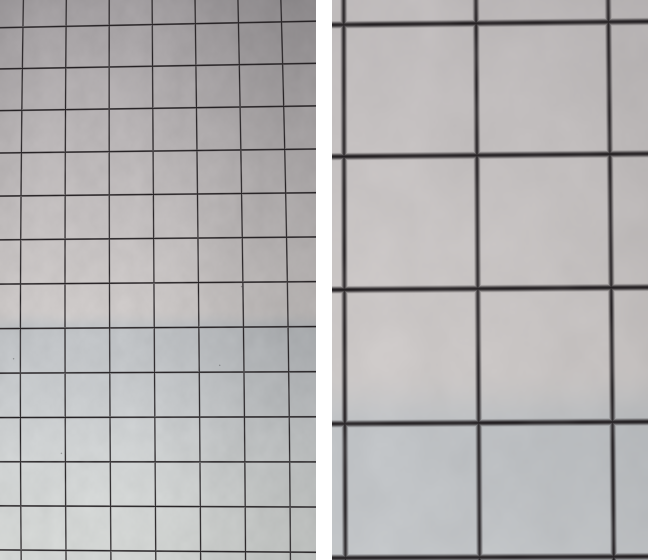
Left: the whole. Right: its middle third, enlarged.
Write a Shadertoy shader that draws this pattern.

```glsl
// Squared paper under uneven light: 7 upright and 13 level ruled lines, slightly
// bowed and spread by perspective, over softly mottled paper that runs from
// mauve grey at the top to pale cool grey below a faint shadow edge.

float hash(vec2 p) {
    return fract(sin(dot(p, vec2(127.1, 311.7))) * 43758.5453);
}

float noise(vec2 p) {
    vec2 i = floor(p), f = fract(p);
    f = f * f * (3.0 - 2.0 * f);
    return mix(mix(hash(i), hash(i + vec2(1, 0)), f.x),
               mix(hash(i + vec2(0, 1)), hash(i + vec2(1, 1)), f.x), f.y);
}

float fbm(vec2 p) {
    float sum = 0.0, gain = 0.5;
    for (int i = 0; i < 4; i++) {
        sum += gain * noise(p);
        p = p * 2.03 + 17.0;
        gain *= 0.5;
    }
    return sum;
}

// Paper colour; uv.y runs downwards from the top edge.
vec3 paperColor(vec2 uv, float aspect) {
    vec2 p = uv * vec2(1.0, aspect);
    float light = 0.63 + 0.40 * uv.y - 0.20 * uv.y * uv.y;
    light -= 0.09 * smoothstep(0.35, 1.0, uv.x);
    light -= 0.03 * smoothstep(0.15, 0.0, uv.x) * (1.0 - uv.y);

    // Shadow edge: a quick dip that recovers towards the bottom
    float edge = smoothstep(0.55, 0.59, uv.y + 0.012 * (noise(p * 9.0) - 0.5));
    light -= 0.035 * edge * smoothstep(0.85, 0.57, uv.y);

    // Fibres, blotches and faint upright streaks
    light += 0.035 * (fbm(p * vec2(34.0, 26.0)) - 0.47);
    light += 0.018 * (fbm(p * 7.0 + 5.0) - 0.47);
    light += 0.012 * (noise(p * vec2(28.0, 3.0)) - 0.5);

    vec3 warm = mix(vec3(1.01, 0.985, 1.0), vec3(1.015, 0.995, 0.99), uv.y * 1.8);
    vec3 cool = mix(vec3(0.985, 1.0, 1.015), vec3(0.995, 1.008, 1.0),
                    smoothstep(0.6, 1.0, uv.y));
    return light * mix(warm, cool, edge);
}

// Ink coverage at a distance from the centre of a line
float stroke(float d, float halfWidth, float soft) {
    return 1.0 - smoothstep(halfWidth - soft, halfWidth + soft, abs(d));
}

void mainImage(out vec4 fragColor, in vec2 fragCoord) {
    vec2 uv = fragCoord / iResolution.xy;
    uv.y = 1.0 - uv.y;
    float aspect = iResolution.y / iResolution.x;
    float soft = max(0.0024, 0.7 / iResolution.x);
    vec3 color = paperColor(uv, aspect);

    // A few dark specks in the paper
    for (int i = 0; i < 4; i++) {
        vec2 center = vec2(hash(vec2(i, 3)), hash(vec2(i, 8)));
        vec2 d = (uv - center) * vec2(1.0, aspect);
        color *= 1.0 - 0.3 * stroke(length(d), 0.002, soft);
    }

    // Upright lines: origin and spacing change down the sheet
    float left = 0.074 - 0.029 * uv.y + 0.022 * uv.y * uv.y;
    float pitch = 0.1358 + 0.0134 * uv.y - 0.0072 * uv.y * uv.y;
    float ink = 0.0;
    for (int i = 0; i < 7; i++) {
        float wear = 0.88 + 0.12 * noise(vec2(float(i) * 7.3, uv.y * 60.0));
        float d = uv.x - left - pitch * float(i);
        ink = max(ink, wear * stroke(d, 0.0020, soft));
    }

    // Level lines: tilted at the top, nearly flat at the bottom
    for (int i = 0; i < 13; i++) {
        float k = float(i), bow = sin(k * 0.5236);
        float yLeft = 0.0495 + 0.0749 * k + 0.000234 * k * k - 0.0031 * bow;
        float yRight = 0.0378 + 0.0760 * k + 0.000253 * k * k - 0.0020 * bow;
        float wear = 0.92 + 0.08 * noise(vec2(uv.x * 40.0, k * 5.7));
        float d = (uv.y - mix(yLeft, yRight, uv.x)) * aspect;
        ink = max(ink, wear * stroke(d, 0.0024, soft));
    }

    color = mix(color, vec3(0.13, 0.115, 0.125), ink);
    fragColor = vec4(color, 1.0);
}
```
